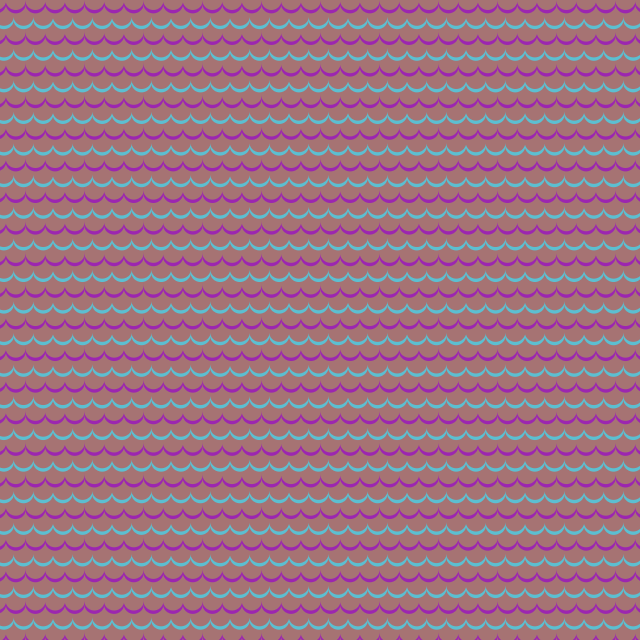
Reproduce this pattern procedurally as a Shadertoy shader.

```glsl
const vec3 GROUND = vec3(0.65, 0.45, 0.45);
const vec3 CYAN   = vec3(0.36, 0.75, 0.82);
const vec3 PURPLE = vec3(0.61, 0.15, 0.69);

const float SCALLOPS_ACROSS = 32.54;
// Lengths below are in scallop widths
const float ROW_SPACING = 1.607;
const float ARC_RADIUS  = 0.52;
const float THICKNESS   = 0.172;

// Signed distance to a hanging arc between cusps at x = -0.5 and 0.5, y down
float scallopDistance(vec2 p, float radius, float thickness) {
    float centerY = -sqrt(radius * radius - 0.25);
    float upperEdge = radius - length(p - vec2(0.0, centerY));
    float lowerEdge = length(p - vec2(0.0, centerY + thickness)) - radius;
    return max(upperEdge, lowerEdge);
}

// Coverage of evenly spaced scallop rows, with one cusp placed at firstCusp
float scallopRows(vec2 p, vec2 firstCusp, float spacing, float pixel) {
    vec2 q = p - firstCusp;
    float headroom = 0.25;
    q.x = fract(q.x) - 0.5;
    q.y = mod(q.y + headroom, spacing) - headroom;
    float d = scallopDistance(q, ARC_RADIUS, THICKNESS);
    return clamp(0.5 - d / pixel, 0.0, 1.0);
}

void mainImage(out vec4 fragColor, in vec2 fragCoord) {
    // Scallop units, measured downward from the top left
    vec2 uv = fragCoord / iResolution.y;
    vec2 p = vec2(uv.x, 1.0 - uv.y) * SCALLOPS_ACROSS;
    float pixel = SCALLOPS_ACROSS / iResolution.y;

    // Two interleaved sets of rows
    vec2 purpleCusp = vec2(0.30, 0.13);
    vec2 cyanCusp = purpleCusp + vec2(0.395, 0.5 * ROW_SPACING);

    vec3 color = GROUND;
    color = mix(color, PURPLE, scallopRows(p, purpleCusp, ROW_SPACING, pixel));
    color = mix(color, CYAN, scallopRows(p, cyanCusp, ROW_SPACING, pixel));
    fragColor = vec4(color, 1.0);
}
```
